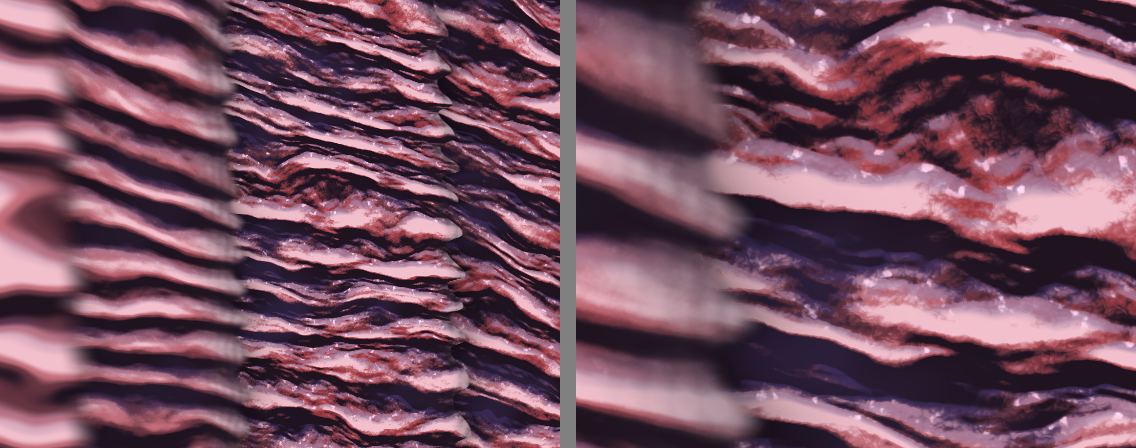
Left, the full canvas; right, a detail of the centre.
A Shadertoy shader for this texture:

```glsl
const vec3 DARK = vec3(0.12, 0.075, 0.125);
const vec3 MAROON = vec3(0.39, 0.20, 0.25);
const vec3 ROSE = vec3(0.76, 0.43, 0.48);
const vec3 PINK = vec3(0.95, 0.75, 0.80);
const vec3 VIOLET = vec3(0.62, 0.49, 0.63);
const vec3 INDIGO = vec3(0.25, 0.19, 0.39);
const vec3 RED = vec3(0.68, 0.22, 0.24);
const vec3 ASH = vec3(0.56, 0.50, 0.54);

// One component per column, from the nearest (left) to the farthest (right)
const vec4 EDGE = vec4(0.155, 0.525, 1.01, 1.7);
const vec4 FOLDS = vec4(5.5, 11.5, 12.5, 12.0);
const vec4 SLANT = vec4(0.10, 0.34, 0.20, 0.32);
const vec4 BLUR = vec4(1.0, 0.6, 0.0, 0.08);
const vec4 SOFTNESS = vec4(0.045, 0.014, 0.002, 0.002);
const vec4 SLOPE_STEP = vec4(0.03, 0.009, 0.0025, 0.003);
const vec4 RIM = vec4(0.03, 0.12, 0.045, 0.01);
const vec4 EXPOSURE = vec4(0.20, 0.04, 0.05, 0.0);
const vec4 SCALLOP = vec4(0.02, 0.03, 0.045, 0.0);
const float ASPECT = 1.25;
const float LEAN = 0.05;
const float TAU = 6.28319;

vec2 hash2(vec2 p) {
    vec3 q = fract(vec3(p.xyx) * vec3(0.1031, 0.1030, 0.0973));
    q += dot(q, q.yzx + 33.33);
    return fract((q.xx + q.yz) * q.zy);
}

// Distances to the nearest and second nearest cell points
vec2 cellular(vec2 p) {
    vec2 cell = floor(p), f = p - cell, best = vec2(8.0);
    for (int y = -1; y <= 1; y++)
    for (int x = -1; x <= 1; x++) {
        vec2 o = vec2(x, y);
        float d = length(o + hash2(cell + o) - f);
        best = d < best.x ? vec2(d, best.x) : vec2(best.x, min(best.y, d));
    }
    return best;
}

// Layered sines, roughly -1 to 1
float wander(vec2 p) {
    float sum = 0.0, amp = 0.55;
    for (int k = 0; k < 4; k++) {
        sum += amp * sin(p.x + 1.6 * sin(p.y + float(k)));
        p = mat2(1.3, 1.1, -1.1, 1.3) * p + 2.7;
        amp *= 0.55;
    }
    return sum;
}

// Position across the stacked folds; whole numbers separate them
float foldCoord(vec2 p, int i) {
    float y = p.y + SLANT[i] * (p.x - EDGE[i]) * (0.35 + 0.9 * p.y);
    float seed = float(i) * 7.3;
    return y * FOLDS[i] + 0.5 * wander(vec2(p.x * 4.0, y * 7.0) + seed) + seed;
}

// Steep underside, crest, then a long upper face
float foldProfile(float v, float blur) {
    float f = fract(v);
    float crisp = smoothstep(0.0, 0.24, f) * (1.0 - smoothstep(0.22, 0.9, f));
    float size = 0.7 + 0.3 * hash2(vec2(floor(v), 5.0)).x;
    float round = pow(0.5 - 0.5 * cos(TAU * pow(f, 0.8)), 1.4);
    return size * mix(crisp, round, blur);
}

float height(vec2 p, int i) {
    float v = foldCoord(p, i), blur = BLUR[i];
    v += 0.1 * (1.0 - blur) * wander(vec2(p.x * 22.0, v * 3.0));
    vec2 lens = cellular(vec2(p.x * 4.5, v * 1.5));
    vec2 wrinkle = cellular(vec2(p.x * 13.0, v * 3.5) + 9.0);
    vec2 thread = cellular(vec2(p.x * 34.0, v * 8.0) + 4.0);
    float crease = mix(smoothstep(0.0, 0.45, lens.y - lens.x), 0.85, blur);
    float fine = 0.4 * (0.55 - wrinkle.x) + 0.16 * (0.5 - thread.x);
    return foldProfile(v, blur) * (0.5 + 0.5 * crease) + 0.1 * crease
         + fine * (1.0 - 0.85 * blur) * step(blur, 0.9);
}

vec3 shadeColumn(vec2 p, int i, float inside) {
    float sharp = 1.0 - BLUR[i];
    vec2 e = vec2(0.0, SLOPE_STEP[i]);
    float h = height(p, i);
    float slope = (height(p + e, i) - height(p - e, i)) / (2.0 * e.y * FOLDS[i]);
    float patches = wander(p * vec2(9.0, 14.0) + float(i) * 3.1);
    float speckle = wander(p * 130.0) + 0.6 * wander(p.yx * 290.0);
    vec2 grain = cellular(p * vec2(170.0, 230.0) + 0.8 * speckle);

    // Light from above, broken up by the grain
    float lit = 0.05 + 0.95 * h - 0.12 * slope + EXPOSURE[i] + 0.13 * patches;
    float rough = 0.2 * (0.5 - grain.x) + 0.08 * speckle;
    lit += sharp * sharp * rough * smoothstep(0.05, 0.5, lit);
    vec3 shadow = mix(DARK, INDIGO, 0.4 * sharp * smoothstep(0.0, 0.8, -patches));
    vec3 col = mix(shadow, MAROON, smoothstep(0.2, 0.46, lit));
    col = mix(col, ROSE, smoothstep(0.46, 0.72, lit));
    col = mix(col, PINK, smoothstep(0.72, 1.05, lit));

    // Red pigment in the mid tones, violet sheen on the upper faces
    float mid = smoothstep(0.3, 0.5, lit) * (1.0 - smoothstep(0.6, 0.9, lit));
    col = mix(col, RED, 0.6 * sharp * mid * smoothstep(-0.5, 0.5, patches));
    float upward = smoothstep(0.2, 1.3, -slope) * (1.0 - smoothstep(0.45, 0.8, h));
    vec3 sheen = mix(INDIGO, VIOLET, smoothstep(0.3, 0.62, lit + 0.15 * patches));
    col = mix(col, sheen, upward * (0.3 + 0.4 * sharp));
    float glint = smoothstep(0.5, 1.2, speckle) * smoothstep(0.25, 0.6, lit);
    col += 0.3 * sharp * sharp * upward * glint;

    // Ashen side face by the silhouette
    float rim = 1.0 - smoothstep(0.0, RIM[i], inside);
    float streak = 0.8 + 0.2 * sharp * sin(p.x * 300.0 + 5.0 * patches);
    vec3 side = mix(DARK, ASH, clamp(lit * streak, 0.0, 1.0));
    return mix(col, side, 0.7 * rim * step(0.5, float(i)));
}

void mainImage(out vec4 fragColor, in vec2 fragCoord) {
    vec2 p = fragCoord / iResolution.xy * vec2(ASPECT, 1.0);
    vec3 col = DARK;
    // Far to near, each column shading the one behind it
    for (int i = 3; i >= 0; i--) {
        float bump = foldProfile(foldCoord(vec2(EDGE[i], p.y), i), max(BLUR[i], 0.2));
        float inside = EDGE[i] + LEAN * (0.5 - p.y) + SCALLOP[i] * (bump - 0.4) - p.x;
        float soft = max(SOFTNESS[i], 1.0 / iResolution.y);
        float cover = smoothstep(-soft, soft, inside);
        col *= 1.0 - 0.4 * exp(min(inside, 0.0) / 0.03);
        if (cover > 0.0) col = mix(col, shadeColumn(p, i, inside), cover);
    }
    fragColor = vec4(clamp(col, 0.0, 1.0), 1.0);
}
```
